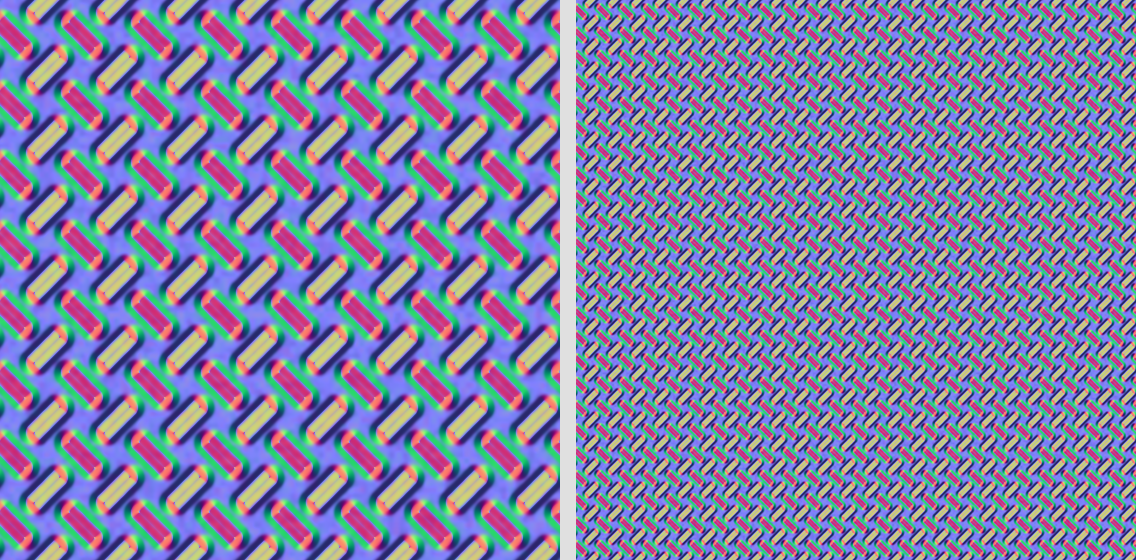
Left: one tile. Right: repeated 3 by 3.
Reproduce this texture map procedurally as a Shadertoy shader.

```glsl
// Tread plate of crossed diagonal studs, 8 by 8 repeats, coloured by surface curvature.

float hash(ivec2 cell) {
    uint h = uint(cell.x) * 1597334677u ^ uint(cell.y) * 3812015801u;
    h = (h ^ (h >> 15)) * 2246822519u;
    h = (h ^ (h >> 13)) * 3266489917u;
    return float((h ^ (h >> 16)) & 65535u) / 65535.0;
}

// Value noise that wraps after the given whole number of cells
float wrapNoise(vec2 uv, int cells, int seed) {
    vec2 p = uv * float(cells);
    ivec2 i = ivec2(floor(p));
    vec2 f = smoothstep(0.0, 1.0, fract(p));
    ivec2 a = i % cells + seed;
    ivec2 b = (i + 1) % cells + seed;
    return mix(mix(hash(a), hash(ivec2(b.x, a.y)), f.x),
               mix(hash(ivec2(a.x, b.y)), hash(b), f.x), f.y);
}

// Second derivatives (xx, xy) of a raised capsule; lean is 1 for rising, -1 for falling
vec2 studCurvature(vec2 p, float lean) {
    vec2 local = vec2(p.x + lean * p.y, p.y - lean * p.x) * 0.70711;
    vec2 q = vec2(local.x - clamp(local.x, -0.25, 0.25), local.y + 0.0001);
    float r = length(q);
    vec2 n = q / max(r, 0.0001);

    // Bell-shaped slope around the rim, wider on the inner side
    float width = r < 0.12 ? 0.09 : 0.06;
    float x = (r - 0.12) / width;
    float bell = exp(-x * x);
    float radial = 2.0 * x / width * bell;
    float around = -bell / max(r, 0.04) * smoothstep(0.0, 0.06, abs(q.x));

    float along = radial * n.x * n.x + around * n.y * n.y;
    float across = radial * n.y * n.y + around * n.x * n.x;
    float twist = (radial - around) * n.x * n.y;
    return vec2(0.5 * (along + across) - lean * twist,
                0.5 * lean * (along - across));
}

void mainImage(out vec4 fragColor, in vec2 fragCoord) {
    vec2 uv = fragCoord / iResolution.xy;
    vec2 grid = uv * 8.0;

    // Falling and rising studs, staggered by half a repeat
    vec2 falling = fract(grid - vec2(0.17, 0.5) + 0.5) - 0.5;
    vec2 rising = fract(grid - vec2(0.67, 0.0) + 0.5) - 0.5;
    vec2 curvature = studCurvature(falling, -1.0) + studCurvature(rising, 1.0);
    vec2 bend = curvature * vec2(-0.17, 0.17);

    // Fine surface grain
    bend += 0.22 * (vec2(wrapNoise(uv, 96, 3), wrapNoise(uv, 80, 131)) - 0.5);

    // Soft limit, then curvature to colour
    float strength = length(bend);
    bend /= pow(1.0 + pow(strength, 4.0), 0.25);
    vec3 color = vec3(0.5 + 0.5 * bend, 1.0 - 0.6 * length(bend));
    fragColor = vec4(clamp(color, 0.0, 1.0), 1.0);
}
```
